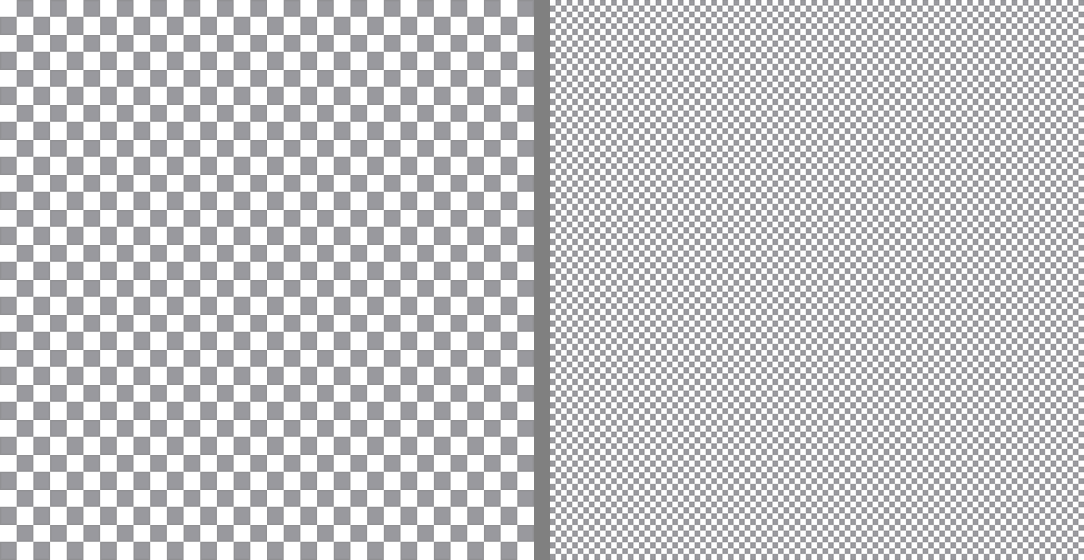
Left, the tile; right, the same tile 3 across and 3 down.
Reproduce this pattern procedurally as a Shadertoy shader.

```glsl
// Grey and white checkerboard of 32 by 32 cells, its rows alternating slightly in height.

// Signed distance into a band that fills the first part of each unit period.
float bandDistance(float position, float width) {
    return 0.5 * width - abs(fract(position - 0.5 * width + 0.5) - 0.5);
}

void mainImage(out vec4 fragColor, in vec2 fragCoord) {
    float pixel = 1.0 / iResolution.y;
    vec2 repeats = 16.0 * fragCoord / iResolution.xy;

    // Distances to the cell edges, in canvas heights
    vec2 edge = vec2(bandDistance(repeats.x, 0.5), bandDistance(repeats.y, 0.521));
    edge *= vec2(iResolution.x / iResolution.y, 1.0) / 16.0;

    // Smoothed checker: grey where both bands or neither are present
    vec2 band = clamp(edge / pixel + 0.5, 0.0, 1.0);
    float checker = mix(1.0 - band.x, band.x, band.y);

    // Slightly darker rim inside each grey cell
    float rimDistance = min(abs(edge.x), abs(edge.y)) - 0.0025;
    float rim = clamp(0.5 - rimDistance / pixel, 0.0, 1.0);
    vec3 grey = mix(vec3(0.60, 0.60, 0.62), vec3(0.57, 0.57, 0.58), rim);

    fragColor = vec4(mix(vec3(1.0), grey, checker), 1.0);
}
```
